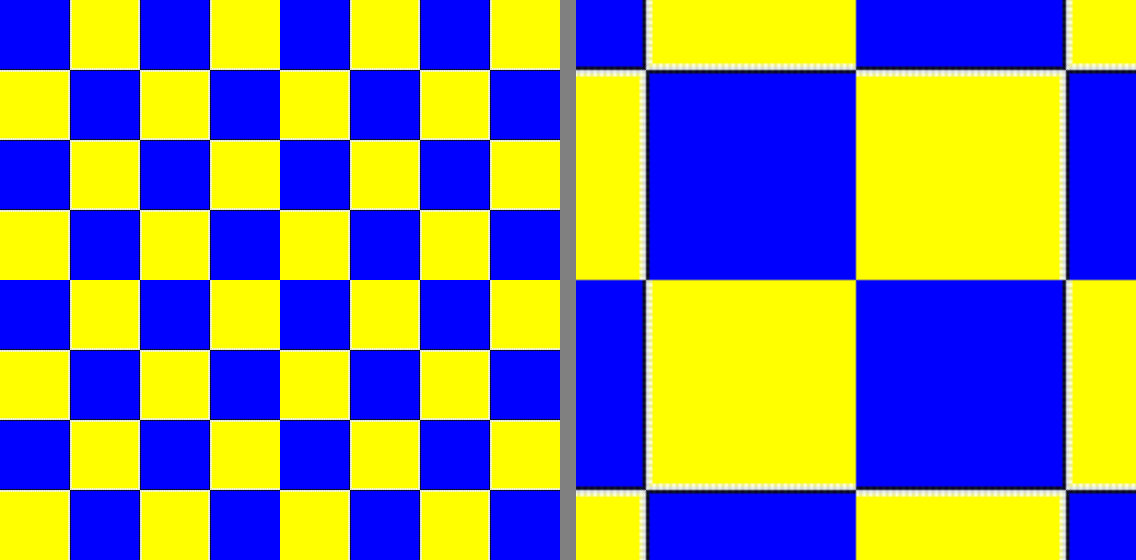
Left, the full canvas; right, a detail of the centre.
This pattern is drawn by a three.js fragment shader. Its source:

```glsl
// Blue and yellow checkerboard whose seams carry a dark line and a dotted pale line.
#define CELLS 8.0
#define PLAIN_EVERY 4.0
#define DARK_WIDTH 0.0021
#define WHITE_WIDTH 0.00195
#define PALE_WIDTH 0.0039
#define SOFTNESS 0.0008
#define DOTS 256.0
#define BLUE vec3(0.0, 0.0, 1.0)
#define YELLOW vec3(1.0, 1.0, 0.0)
#define WHITE vec3(0.88, 0.90, 0.89)
#define PALE vec3(0.96, 0.97, 0.68)
#define DARK vec3(0.05, 0.05, 0.15)

const float PI = 3.14159265;

varying vec2 vUv;

// Coverage of a band reaching the given width from a seam
float band(float distanceToSeam, float width) {
  return 1.0 - smoothstep(width - SOFTNESS, width + SOFTNESS, distanceToSeam);
}

void main() {
  // Distance to the nearest seam on each axis
  vec2 grid = vUv * CELLS;
  vec2 seam = floor(grid + 0.5);
  vec2 seamDistance = abs(grid - seam) / CELLS;

  // Checker sign: positive in yellow cells, negative in blue ones
  vec2 wave = sin(PI * grid);
  float side = wave.x * wave.y < 0.0 ? -1.0 : 1.0;
  float edge = side * min(seamDistance.x, seamDistance.y);
  float yellowCover = smoothstep(-SOFTNESS, SOFTNESS, edge);

  // The centre lines and the outer border stay unlined
  vec2 lined = step(0.25, fract((seam + 0.5) / PLAIN_EVERY));
  vec2 linedDistance = mix(vec2(1.0), seamDistance, lined);
  float lineDistance = min(linedDistance.x, linedDistance.y);

  // Fine dots running along the nearest line
  float along = linedDistance.x < linedDistance.y ? vUv.y : vUv.x;
  float dots = sin(2.0 * PI * DOTS * along);

  // Yellow side: white line with a dotted pale fringe
  vec3 fringe = PALE + vec3(0.03, 0.03, 0.16) * dots;
  vec3 yellowSide = mix(YELLOW, fringe, band(lineDistance, PALE_WIDTH));
  yellowSide = mix(yellowSide, WHITE + 0.04 * dots, band(lineDistance, WHITE_WIDTH));

  // Blue side: dark line with a faint dotted tint
  vec3 darkLine = DARK + vec3(0.0, 0.04, 0.0) * dots;
  vec3 blueSide = mix(BLUE, darkLine, band(lineDistance, DARK_WIDTH));

  gl_FragColor = vec4(mix(blueSide, yellowSide, yellowCover), 1.0);
}
```
